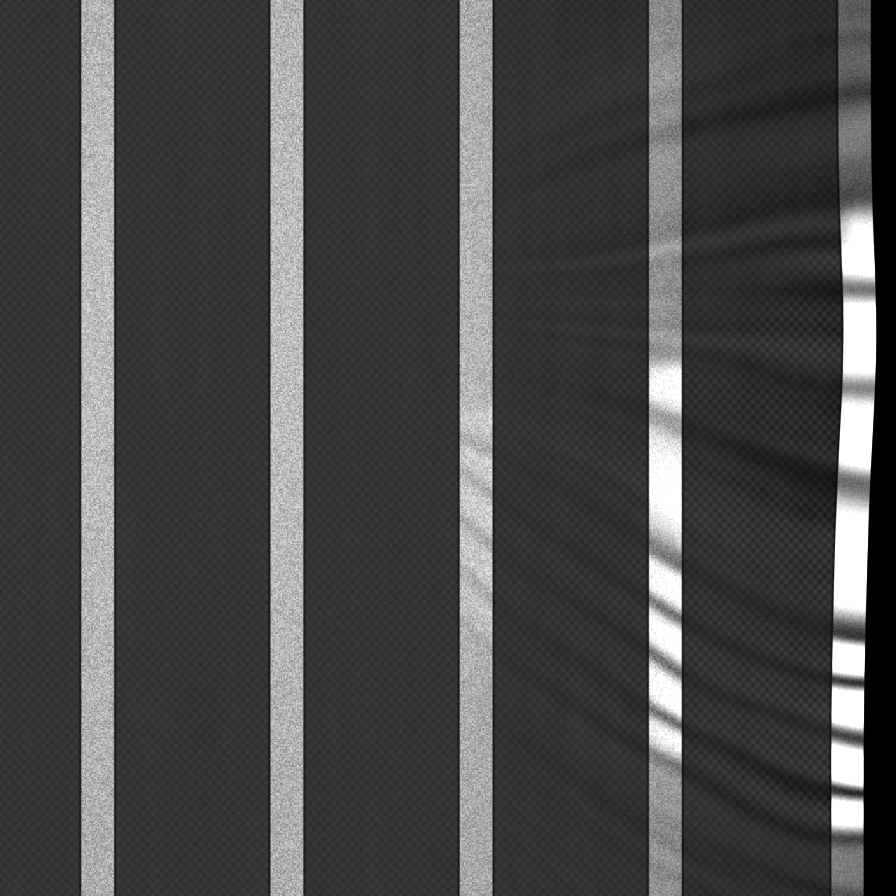
This pattern is drawn by a WebGL 1 fragment shader. Its source:

```glsl
precision highp float;
// Pale vertical stripes on dark woven cloth, creased and glinting towards a black right-hand edge.

uniform vec2 u_resolution;

#define FIRST 0.109          // centre of the first stripe
#define PITCH 0.2112         // distance between stripes
#define STRIPE_HALF 0.0183   // half width of a stripe
#define LAST_STRIPE 4.0
#define CLOTH 0.205          // grey of the ground
#define PALE 0.71            // grey of a flat stripe
#define GRAIN_CELLS 512.0
#define GRAIN 0.30
#define WEAVE vec2(94.0, 87.0)
#define WEAVE_DEPTH 0.020
#define CREASE_START 0.42    // where the creases begin in x

const float TAU = 6.2831853;

float hash(vec2 p) {
  vec3 q = fract(vec3(p.xyx) * 0.1031);
  q += dot(q, q.yzx + 33.33);
  return fract((q.x + q.y) * q.z);
}

float noise(vec2 p) {
  vec2 i = floor(p), f = fract(p);
  f = f * f * (3.0 - 2.0 * f);
  return mix(mix(hash(i), hash(i + vec2(1.0, 0.0)), f.x),
             mix(hash(i + vec2(0.0, 1.0)), hash(i + 1.0), f.x), f.y);
}

// Sideways sway of the loose edge
float edgeSway(float y) {
  float bulge = (y - 0.63) / 0.13;
  return 0.006 * exp(-bulge * bulge) - 0.008 * (1.0 - smoothstep(0.15, 0.6, y));
}

// Height at which the crease through p meets the right edge
float creaseHeight(vec2 p) {
  float away = pow(max(0.98 - p.x, 0.0), 1.57);
  float fan = mix(0.83, -0.44, smoothstep(0.45, 0.8, p.y));
  return p.y - fan * away + 0.016 * (noise(p * vec2(9.0, 14.0)) - 0.5);
}

// Crease count along the edge: wide folds above, tight ones below
float creasePhase(float v) {
  return max(v - 0.463, 0.0) / 0.107
       + clamp(v - 0.463, -0.173, 0.0) / 0.173
       + min(v - 0.29, 0.0) / 0.058;
}

void main() {
  vec2 uv = gl_FragCoord.xy / u_resolution;
  float aa = 1.0 / u_resolution.x;
  float x = uv.x - edgeSway(uv.y) * smoothstep(0.85, 0.94, uv.x);

  // Creases
  float v = creaseHeight(uv);
  float phase = creasePhase(v);
  float shadow = pow(0.5 + 0.5 * cos(TAU * phase), 3.0);
  float ripple = noise(vec2(uv.x * 3.0, v * 48.0)) - 0.5;
  float pull = pow(clamp((uv.x - CREASE_START) / 0.53, 0.0, 1.0), 1.5);
  float ceiling = 0.74 - 0.9 * max(0.954 - uv.x, 0.0);
  float taut = smoothstep(0.04, 0.10, v)
             * (1.0 - smoothstep(ceiling - 0.03, ceiling + 0.05, v));

  // Woven ground
  vec2 thread = cos(TAU * uv * WEAVE);
  float grain = hash(floor(uv * GRAIN_CELLS));
  float cloth = CLOTH - 0.05 * pull + 0.02 * (grain - 0.5);
  cloth += 0.012 * (noise(uv * vec2(70.0, 5.0)) - 0.5);
  cloth += thread.x * thread.y * (WEAVE_DEPTH + 0.03 * pull * taut * (1.0 - shadow));
  cloth += pull * (0.10 * ripple + 0.07 * (0.4 - shadow) * mix(0.4, 1.0, taut));
  cloth += 0.35 * step(0.99994, grain);

  // Pale stripes, glinting where the folds face the light
  float fineGrain = hash(floor(uv * GRAIN_CELLS * 1.5) + 71.0);
  float foldDark = mix(0.15, 0.50, smoothstep(0.30, 0.45, v));
  float glint = mix(1.35, foldDark, shadow) + 0.25 * ripple;
  float slack = 0.42 + 0.25 * ripple - 0.10 * shadow;
  float flatTone = PALE + 0.03 * cos((uv.y - 0.6) * 5.0);
  float pale = mix(flatTone, mix(slack, glint, taut), pull);
  pale += GRAIN * (1.0 - 0.6 * pull) * (0.5 * (grain + fineGrain) - 0.5);

  // Assemble: stripe, thin dark seams, then the void beyond the cloth
  float index = clamp(floor((x - FIRST) / PITCH + 0.5), 0.0, LAST_STRIPE);
  float border = abs(x - FIRST - index * PITCH) - STRIPE_HALF;
  float seam = 1.0 - smoothstep(0.0, 0.0018 + aa, abs(border - 0.001));
  float shade = cloth * (1.0 - 0.5 * seam);
  shade = mix(shade, pale, 1.0 - smoothstep(-aa, aa, border));
  float rim = FIRST + LAST_STRIPE * PITCH + STRIPE_HALF;
  shade *= 1.0 - smoothstep(-aa, aa, x - rim);

  gl_FragColor = vec4(vec3(clamp(shade, 0.0, 1.0)), 1.0);
}
```
